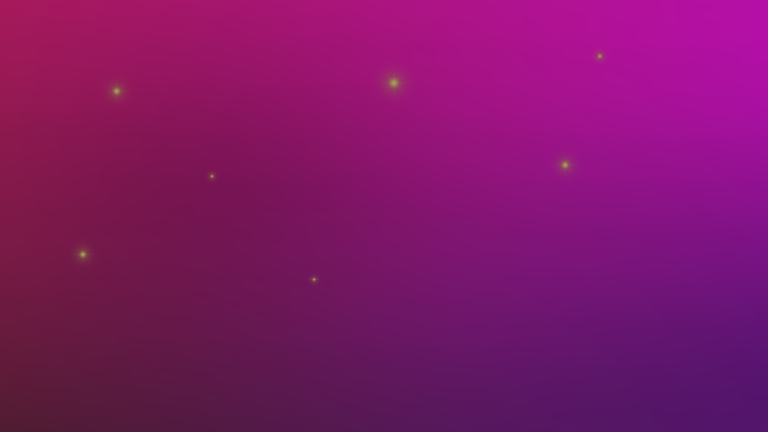
A Shadertoy shader for this background:

```glsl
// A crimson-to-violet dusk gradient with a few faint olive sparkles.
// Four corner colours are blended, shaded by a soft hollow, a violet lift and
// layered sines; each sparkle is a radial halo, a core and tapering rays.

const vec3 TOP_LEFT     = vec3(0.66, 0.10, 0.36);
const vec3 TOP_RIGHT    = vec3(0.71, 0.06, 0.66);
const vec3 BOTTOM_LEFT  = vec3(0.31, 0.11, 0.19);
const vec3 BOTTOM_RIGHT = vec3(0.32, 0.08, 0.42);
const vec3 VIOLET_LIFT  = vec3(0.03, 0.00, 0.045);
const vec3 HALO_COLOR   = vec3(0.54, 0.48, 0.26);
const vec3 CORE_COLOR   = vec3(0.69, 0.67, 0.38);

const vec2  HOLLOW_CENTER = vec2(0.28, 0.60);
const vec2  HOLLOW_SIZE   = vec2(0.26, 0.32);
const float HOLLOW_DEPTH  = 0.14;
const vec2  LIFT_CENTER   = vec2(0.60, 0.22);
const vec2  LIFT_SIZE     = vec2(0.28, 0.34);
const float LEFT_BULGE    = 0.36;   // extra brightness half way up the left side
const float RIPPLE_DEPTH  = 0.009;
const float HALO_OPACITY  = 0.38;
const float RAY_OPACITY   = 0.42;
const float CORE_OPACITY  = 0.70;

// Sparkle centre as a fraction of the canvas, then radius in canvas heights
const int SPARKLE_COUNT = 7;
const vec3 SPARKLES[SPARKLE_COUNT] = vec3[](
    vec3(0.152, 0.789, 0.041), vec3(0.513, 0.808, 0.056),
    vec3(0.781, 0.870, 0.024), vec3(0.736, 0.618, 0.040),
    vec3(0.276, 0.592, 0.018), vec3(0.108, 0.411, 0.037),
    vec3(0.409, 0.353, 0.018));

// Wide, nearly horizontal streaks
float ripples(vec2 uv) {
    float sum = 0.0;
    float weight = 0.5;
    float frequency = 17.0;
    for (int i = 0; i < 4; i++) {
        float bend = sin(uv.x * frequency * 0.2 + float(i) * 2.1);
        sum += weight * sin(uv.y * frequency + uv.x * 2.0 + bend);
        weight *= 0.7;
        frequency *= 1.9;
    }
    return sum;
}

// Soft elliptical spot, one at its centre
float spot(vec2 uv, vec2 center, vec2 size) {
    vec2 q = (uv - center) / size;
    return exp(-dot(q, q));
}

vec3 dusk(vec2 uv) {
    float leftHeight = uv.y + LEFT_BULGE * uv.y * (1.0 - uv.y);
    float rightHeight = smoothstep(0.0, 0.97, uv.y);
    vec3 left = mix(BOTTOM_LEFT, TOP_LEFT, leftHeight);
    vec3 right = mix(BOTTOM_RIGHT, TOP_RIGHT, rightHeight);
    vec3 color = mix(left, right, uv.x);

    color *= 1.0 - HOLLOW_DEPTH * spot(uv, HOLLOW_CENTER, HOLLOW_SIZE);
    color += VIOLET_LIFT * spot(uv, LIFT_CENTER, LIFT_SIZE);
    return color * (1.0 + RIPPLE_DEPTH * ripples(uv));
}

// Upright rays with fainter diagonal ones; p is in sparkle radii
float rays(vec2 p) {
    vec2 d = vec2(p.x + p.y, p.x - p.y) * 0.7071;
    float upright = exp(-abs(p.x * p.y) * 70.0);
    float diagonal = exp(-abs(d.x * d.y) * 80.0);
    return (upright + 0.7 * diagonal) * exp(-3.5 * length(p));
}

vec3 addSparkle(vec3 color, vec2 p) {
    float r2 = dot(p, p);
    float halo = HALO_OPACITY * exp(-4.0 * r2);
    float core = CORE_OPACITY * exp(-45.0 * r2);
    float glow = min(halo + RAY_OPACITY * rays(p), 1.0);
    color = mix(color, HALO_COLOR, glow);
    return mix(color, CORE_COLOR, core);
}

void mainImage(out vec4 fragColor, in vec2 fragCoord) {
    vec2 uv = fragCoord / iResolution.xy;
    vec2 aspect = vec2(iResolution.x / iResolution.y, 1.0);

    vec3 color = dusk(uv);
    for (int i = 0; i < SPARKLE_COUNT; i++) {
        vec2 p = (uv - SPARKLES[i].xy) * aspect / SPARKLES[i].z;
        color = addSparkle(color, p);
    }
    fragColor = vec4(color, 1.0);
}
```
